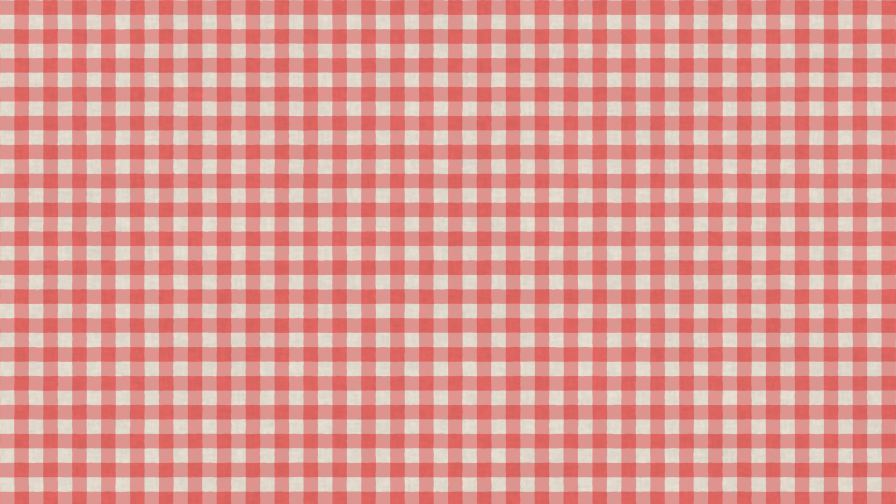
A Shadertoy shader for this pattern:

```glsl
float hash(vec2 p) {
    vec3 q = fract(vec3(p.xyx) * 0.1031);
    q += dot(q, q.yzx + 33.33);
    return fract((q.x + q.y) * q.z);
}

float valueNoise(vec2 p) {
    vec2 cell = floor(p);
    vec2 f = fract(p);
    f = f * f * (3.0 - 2.0 * f);
    float low = mix(hash(cell), hash(cell + vec2(1.0, 0.0)), f.x);
    float high = mix(hash(cell + vec2(0.0, 1.0)), hash(cell + 1.0), f.x);
    return mix(low, high, f.y);
}

// 1 inside the first half of each period, 0 in the second half
vec2 stripes(vec2 p, float softness) {
    vec2 inside = 0.25 - abs(fract(p) - 0.25 - step(0.75, fract(p)));
    return smoothstep(-softness, softness, inside);
}

void mainImage(out vec4 fragColor, in vec2 fragCoord) {
    // One unit is one gingham repeat: 31 across, counted from the top left
    float scale = 31.0 / iResolution.x;
    vec2 p = vec2(fragCoord.x, iResolution.y - fragCoord.y) * scale;

    // Slightly uneven woven edges
    vec2 wobble = vec2(valueNoise(p.yx * vec2(7.0, 1.0)),
                       valueNoise(p * vec2(7.0, 1.0) + 91.0)) - 0.5;
    vec2 bands = stripes(p - vec2(0.5, 0.012) + 0.02 * wobble, max(0.7 * scale, 0.02));

    // Threads stretched along the warp and the weft
    float warp = valueNoise(p * vec2(12.0, 3.0) + 17.0) - 0.5;
    float weft = valueNoise(p * vec2(3.0, 12.0) + 53.0) - 0.5;
    float grain = valueNoise(p * 14.0 + 211.0) - 0.5;

    // Single bands show mixed threads, crossings show full dye
    float mixed = abs(bands.x - bands.y);
    float dye = bands.x + bands.y + mixed * 0.14 * (warp + weft + grain);
    vec3 color = mix(vec3(0.88, 0.85, 0.80), vec3(0.87, 0.58, 0.56), min(dye, 1.0));
    color = mix(color, vec3(0.865, 0.395, 0.375), clamp(dye - 1.0, 0.0, 1.0));

    // Cloth relief and faint broad fading
    color *= 1.0 + 0.035 * (warp + weft) + 0.03 * grain;
    color *= 1.0 + 0.015 * (valueNoise(p * 0.6 + 7.0) - 0.5);
    fragColor = vec4(color, 1.0);
}
```
